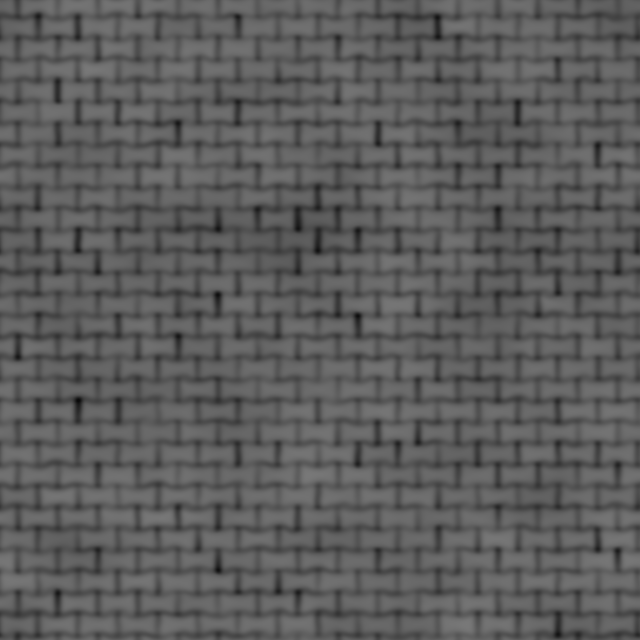
Reproduce this texture procedurally as a WebGL 1 fragment shader.

```glsl
precision highp float;
// Soft grey woven blocks with flared ends, staggered rows and uneven dark joints.
uniform vec2 u_resolution;

#define COLUMNS 16.0
#define ROWS 30.0
#define PHASE vec2(0.05, -0.23)
#define BODY_GREY 0.418
#define FLARE 0.085
#define SEAM_WIDTH 0.145
#define SEAM_DEPTH 0.098
#define JOINT_WIDTH 0.078
#define JOINT_DEPTH 0.10
#define WEAR_DEPTH 0.15
#define BLOCK_VARIATION 0.03
#define CLOUD_VARIATION 0.10

float hash(vec2 p) {
  vec3 q = fract(vec3(p.xyx) * 0.1031);
  q += dot(q, q.yzx + 33.33);
  return fract((q.x + q.y) * q.z);
}

// Value noise that wraps after "period" cells.
float wrapNoise(vec2 p, vec2 period) {
  vec2 i = floor(p);
  vec2 f = p - i;
  f = f * f * (3.0 - 2.0 * f);
  vec2 a = mod(i, period);
  vec2 b = mod(i + 1.0, period);
  return mix(mix(hash(a), hash(vec2(b.x, a.y)), f.x),
             mix(hash(vec2(a.x, b.y)), hash(b), f.x), f.y);
}

float bell(float x, float width) {
  return exp(-0.5 * x * x / (width * width));
}

// Every second row is shifted by half a block.
float rowShift(float row) {
  return 0.5 * mod(row, 2.0);
}

// Grey of one row before its horizontal seams: block tint minus joints.
float rowGrey(vec2 p, float row) {
  float x = p.x - rowShift(row);
  float wrappedRow = mod(row, ROWS);
  vec2 joint = vec2(mod(floor(x + 0.5), COLUMNS), wrappedRow);
  vec2 block = vec2(mod(floor(x), COLUMNS), wrappedRow);
  float line = bell(x - floor(x + 0.5), JOINT_WIDTH);

  // A few joints are much darker, each fading toward one end.
  float wear = pow(hash(joint + 7.0), 6.0);
  float taper = 1.0 + 1.6 * (hash(joint + 41.0) - 0.5) * (p.y - row - 0.5);
  float depth = (JOINT_DEPTH * (0.65 + 0.7 * hash(joint + 83.0)) + WEAR_DEPTH * wear) * taper;

  float tint = BLOCK_VARIATION * (hash(block + 131.0) - 0.5);
  return tint * (1.0 - line) - depth * line;
}

void main() {
  vec2 uv = gl_FragCoord.xy / u_resolution;
  vec2 grid = vec2(COLUMNS, ROWS);
  vec2 p = uv * grid + PHASE;

  // Slight wobble of the outlines.
  vec2 fine = grid * vec2(3.0, 2.0);
  float wobble = wrapNoise(uv * fine, fine) - 0.5;
  p += wobble * vec2(0.03, 0.08);

  // Nearest seam, waved so that the blocks widen at their ends.
  float seamRow = floor(p.y + 0.5);
  float wave = -FLARE * cos(6.283185 * (p.x - rowShift(seamRow)));
  float seamDistance = p.y - seamRow - wave;
  float above = smoothstep(-0.17, 0.17, seamDistance);
  float grey = BODY_GREY + mix(rowGrey(p, seamRow - 1.0), rowGrey(p, seamRow), above);

  // Seam depth varies along the row.
  vec2 seamGrid = vec2(COLUMNS * 2.0, ROWS);
  float seamWear = wrapNoise(uv * seamGrid + 0.5, seamGrid);
  grey -= SEAM_DEPTH * (0.5 + seamWear) * bell(seamDistance, SEAM_WIDTH);

  // Broad cloudy shading and faint surface grain.
  float cloud = 0.55 * wrapNoise(uv * 8.0, vec2(8.0)) + 0.45 * wrapNoise(uv * 16.0 + 0.5, vec2(16.0));
  grey += CLOUD_VARIATION * (cloud - 0.5) + 0.015 * wobble;

  gl_FragColor = vec4(vec3(clamp(grey, 0.04, 0.48)), 1.0);
}
```
